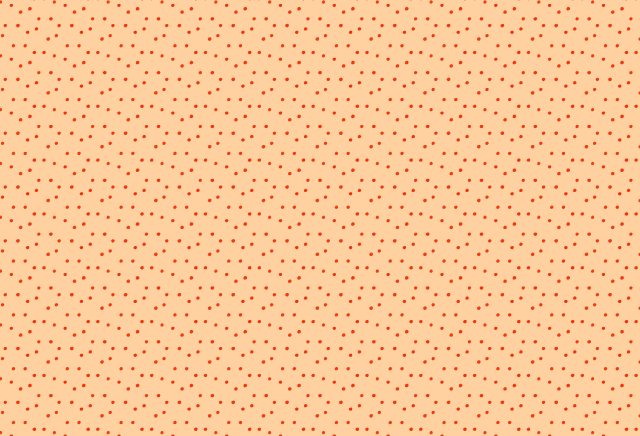
Reproduce this pattern procedurally as a Shadertoy shader.

```glsl
// Small vermilion dots scattered on a warm peach ground.
// A square tile of 16 x 16 steps repeats; each of its 16 columns holds one
// dot of a skewed lattice, set in a zigzag, nudged and drawn as an uneven oval.

vec3 hash31(float n) {
    vec3 p = fract(n * vec3(0.1031, 0.1030, 0.0973) + 0.137);
    p += dot(p, p.yzx + 33.33);
    return fract((p.xxy + p.yzz) * p.zyx);
}

// Signed distance to a tilted oval with a softly wobbling outline
float unevenOval(vec2 p, float radius, float tilt, float wobble) {
    float c = cos(tilt), s = sin(tilt);
    p = mat2(c, -s, s, c) * p;
    float angle = atan(p.y, p.x + 1e-5);
    float outline = radius * (1.0 + 0.03 * cos(3.0 * angle + wobble));
    return length(p * vec2(0.95, 1.05)) - outline;
}

void mainImage(out vec4 fragColor, in vec2 fragCoord) {
    // Grid steps: 8.1 tiles fit in the canvas height
    float stepsPerPixel = 8.1 * 16.0 / iResolution.y;
    vec2 p = fragCoord * stepsPerPixel;

    vec3 color = vec3(1.0, 0.82, 0.63);

    for (int i = 0; i < 16; i++) {
        float column = float(i);
        vec3 place = hash31(column + 3.0);
        vec3 look = hash31(column + 41.0);

        // Neighbours lie about (3, -1) and (1, 5) apart; odd columns rise
        float zigzag = mod(column, 2.0) + floor(place.x * 2.0);
        vec2 center = vec2(column + place.y - 0.5, column * 5.0 + zigzag);

        // Shortest offset to the dot across the tile borders
        vec2 offset = mod(p - center + 8.0, 16.0) - 8.0;
        float d = unevenOval(offset, mix(0.47, 0.53, look.x),
                             mix(0.2, 1.2, look.y), 6.283 * place.z);

        vec3 red = mix(vec3(0.92, 0.16, 0.02), vec3(0.94, 0.25, 0.08), look.z);
        color = mix(color, red, clamp(0.5 - d / stepsPerPixel, 0.0, 1.0));
    }

    fragColor = vec4(color, 1.0);
}
```
